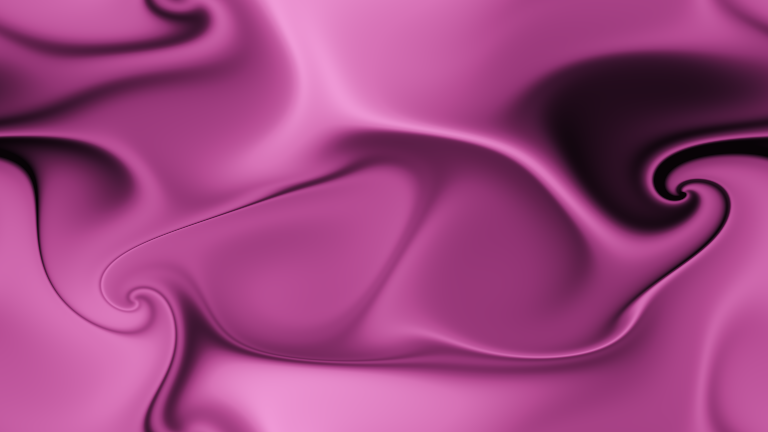
Write a Shadertoy shader that draws this background.

```glsl
const float TAU = 6.2831853;
const vec2 ASPECT = vec2(16.0, 9.0) / 9.0;      // tile size in canvas heights
const int FLOW_WAVES = 3;                       // highest whole number of repeats
const int LIGHT_WAVES = 5;
const int FLOW_STEPS = 16;
const float SWIRL = 0.0175;                     // turning per flow step
const float SPREAD = 0.0055;                    // crease sharpening per flow step
const float FOLD_WEIGHT = 0.95;
const float SHEEN_WEIGHT = 0.85;
const float EXPOSURE = 0.0;
const vec2 FLOW_FALLOFF = vec2(0.58, 0.45);     // damping of fine waves per axis
const vec2 FOLD_FALLOFF = vec2(0.75, 0.29);
const vec2 SHEEN_FALLOFF = vec2(0.95, 0.42);
const float FLOW_SEED = 3.0;
const float FOLD_SEED = 11.0;
const float SHEEN_SEED = 23.0;

// Silk shades from deep shadow to highlight, and the light level of each
const int SHADES = 7;
const vec3 SILK[SHADES] = vec3[SHADES](
    vec3(0.03, 0.01, 0.025), vec3(0.26, 0.09, 0.21), vec3(0.40, 0.13, 0.31),
    vec3(0.57, 0.20, 0.45), vec3(0.71, 0.29, 0.57), vec3(0.84, 0.44, 0.71),
    vec3(0.94, 0.60, 0.84));
const float LEVEL[SHADES] = float[SHADES](-2.5, -1.6, -1.05, -0.43, 0.4, 1.7, 4.0);

float hash(vec2 cell, float seed) {
    return fract(sin(dot(cell, vec2(127.1, 311.7)) + seed * 74.7) * 43758.5453);
}

// Wrapping random field of unit variance: x is the value, yz the slope
vec3 waveField(vec2 p, int waves, vec2 falloff, float seed) {
    vec3 sum = vec3(0.0);
    float energy = 0.0;
    for (int j = 0; j <= waves; j++) {
        for (int i = -waves; i <= waves; i++) {
            if (j == 0 && i <= 0) continue;     // skip mirrored waves
            vec2 repeats = vec2(i, j);
            vec2 freq = repeats / ASPECT;
            vec2 damped = freq * falloff;
            float amp = exp(-dot(damped, damped));
            float phase = TAU * (dot(repeats, p) + hash(repeats, seed));
            sum += amp * vec3(sin(phase), cos(phase) * freq);
            energy += amp * amp;
        }
    }
    return sum * sqrt(2.0 / energy);
}

// Spiral flow: swirls curl up, and basin borders tighten into creases
vec2 drape(vec2 p) {
    for (int i = 0; i < FLOW_STEPS; i++) {
        vec2 slope = waveField(p, FLOW_WAVES, FLOW_FALLOFF, FLOW_SEED).yz;
        p += (SWIRL * vec2(slope.y, -slope.x) + SPREAD * slope) / ASPECT;
    }
    return p;
}

vec3 silkColour(float light) {
    vec3 colour = SILK[0];
    for (int i = 1; i < SHADES; i++) {
        float t = (light - LEVEL[i - 1]) / (LEVEL[i] - LEVEL[i - 1]);
        colour = mix(colour, SILK[i], clamp(t, 0.0, 1.0));
    }
    return colour;
}

void mainImage(out vec4 fragColor, in vec2 fragCoord) {
    vec2 uv = fragCoord / iResolution.xy;
    vec2 draped = drape(uv);

    // Crisp folds follow the full flow, the broad sheen only half of it
    float fold = waveField(draped, LIGHT_WAVES, FOLD_FALLOFF, FOLD_SEED).x;
    vec2 loose = mix(uv, draped, 0.5);
    float sheen = waveField(loose, LIGHT_WAVES, SHEEN_FALLOFF, SHEEN_SEED).x;
    float light = FOLD_WEIGHT * fold + SHEEN_WEIGHT * sheen + EXPOSURE;

    fragColor = vec4(silkColour(light), 1.0);
}
```
